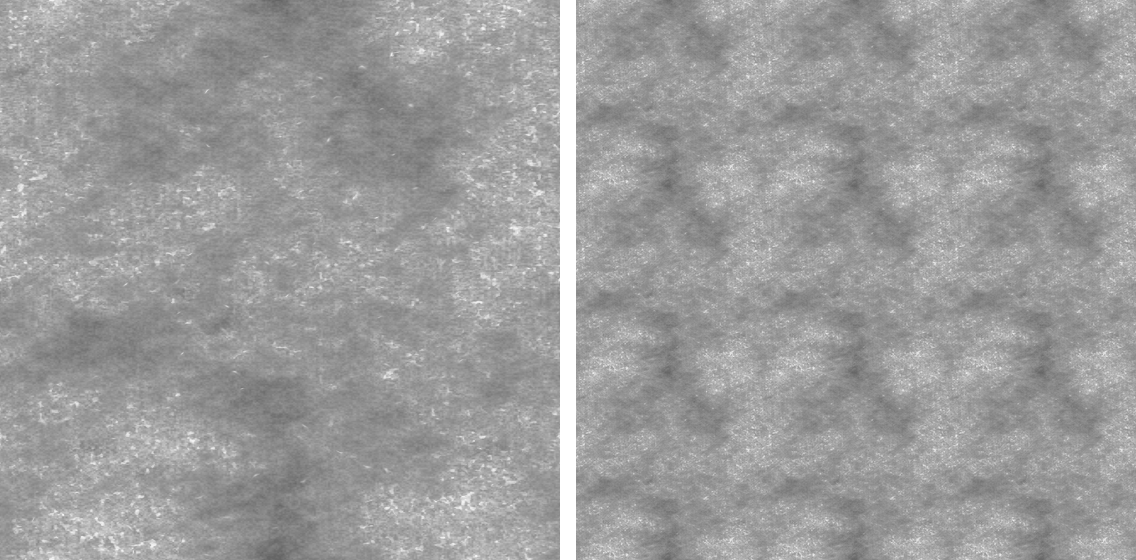
Left, the tile; right, the same tile 3 across and 3 down.
This texture is drawn by a WebGL 2 fragment shader. Its source:

```glsl
#version 300 es
precision highp float;
// Weathered grey surface: soft cloudy shading under a fine, sideways grain,
// with pale flakes in the light patches, dark smudges and small bright nicks.
// Every layer is noise or scatter on a wrapping lattice, so the square tiles.

uniform vec2 u_resolution;
out vec4 fragColor;

float hash(vec2 p) {
  return fract(sin(dot(p, vec2(127.1, 311.7))) * 43758.5453);
}

// Value noise that wraps after a whole number of cells
float noise(vec2 uv, vec2 cells, float seed) {
  vec2 p = uv * cells;
  vec2 i = floor(p);
  vec2 f = p - i;
  f = f * f * (3.0 - 2.0 * f);
  vec2 lo = mod(i, cells) + seed;
  vec2 hi = mod(i + 1.0, cells) + seed;
  return mix(mix(hash(lo), hash(vec2(hi.x, lo.y)), f.x),
             mix(hash(vec2(lo.x, hi.y)), hash(hi), f.x), f.y);
}

float fbm(vec2 uv, vec2 cells, int octaves, float seed) {
  float sum = 0.0, total = 0.0, amp = 0.5;
  for (int k = 0; k < octaves; k++) {
    sum += amp * noise(uv, cells, seed);
    total += amp;
    amp *= 0.5;
    cells *= 2.0;
    seed += 17.3;
  }
  return sum / total;
}

// Tilted soft ellipses, at most one per cell; size holds the half axes
float scatter(vec2 uv, vec2 cells, vec2 size, float chance, float tilt, float seed) {
  float sum = 0.0;
  vec2 base = floor(uv * cells);
  for (int y = -1; y <= 1; y++) {
    for (int x = -1; x <= 1; x++) {
      vec2 cell = base + vec2(x, y);
      vec2 id = mod(cell, cells) + seed;
      vec2 jitter = vec2(hash(id + 3.1), hash(id + 7.7));
      vec2 d = uv - (cell + jitter) / cells;
      float a = tilt * (hash(id + 11.9) - 0.4);
      d = mat2(cos(a), -sin(a), sin(a), cos(a)) * d;
      d /= size * mix(0.6, 1.3, hash(id + 19.3));
      float strength = mix(0.5, 1.0, hash(id + 23.5));
      sum += step(hash(id), chance) * strength * exp(-dot(d, d));
    }
  }
  return sum;
}

void main() {
  vec2 uv = gl_FragCoord.xy / u_resolution;

  // Ragged displacement for the broad shapes and the finer marks
  vec2 bend = vec2(fbm(uv, vec2(7.0), 3, 2.3), fbm(uv, vec2(8.0), 3, 5.9)) - 0.5;
  vec2 fray = vec2(noise(uv, vec2(90.0), 8.1), noise(uv, vec2(110.0), 9.7)) - 0.5;
  vec2 warped = uv + 0.07 * bend + 0.005 * fray;

  // Broad clouds and sideways mottling
  float cloud = fbm(warped, vec2(4.0, 5.0), 5, 1.7);
  float mottle = fbm(uv + 0.03 * bend + 0.003 * fray, vec2(30.0, 54.0), 3, 31.3);
  float tone = 0.602 + 0.39 * (cloud - 0.5) + 0.14 * (mottle - 0.5);

  // Fine grain, stronger where the surface is light
  float light = smoothstep(0.4, 0.68, cloud + 0.5 * (mottle - 0.5));
  float grain = 0.5 * noise(uv, vec2(150.0, 250.0), 41.9)
              + 0.5 * noise(uv, vec2(320.0, 380.0), 53.1) - 0.5;
  tone += mix(0.12, 0.25, light) * grain;

  // Pale flakes gathered in the light patches
  float flake = fbm(uv + 0.003 * fray, vec2(110.0, 150.0), 2, 67.7);
  tone += 0.22 * light * smoothstep(0.58, 0.88, flake);

  // Dark smudges, lying flat
  tone -= 0.08 * scatter(warped, vec2(5.0, 6.0), vec2(0.034, 0.014), 0.4, 0.5, 71.3);

  // Short bright nicks at varied slants
  vec2 nicked = uv + 0.005 * fray;
  tone += 0.26 * scatter(nicked, vec2(24.0), vec2(0.0045, 0.0016), 0.13, 1.8, 83.9);

  fragColor = vec4(vec3(clamp(tone, 0.4, 0.95)), 1.0);
}
```
